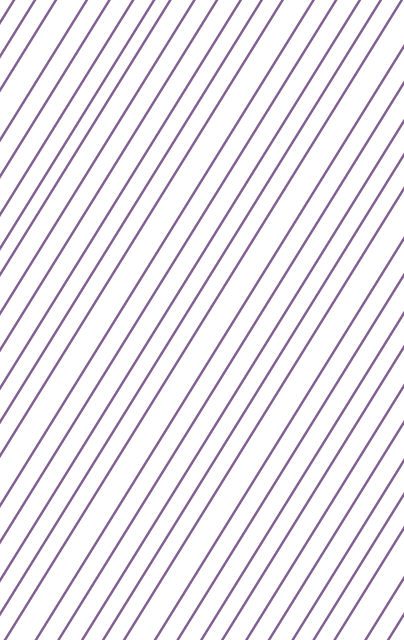
A Shadertoy shader for this pattern:

```glsl
// Thin purple diagonal pinstripes on white, in uneven groups of five.

const float UNITS = 486.0; // design units across the canvas width

// Gap that precedes a stripe, given its group and its place in the group.
float stripeGap(int group, int place) {
    if (group == 1 && place == 4) return 19.5;           // one squeezed gap
    if (place == 0) return group % 4 == 2 ? 29.0 : 37.2; // gap between groups
    if (place == 1) return 27.2;
    return place == 2 ? 28.5 : 25.2;
}

// Horizontal offset from u to the nearest stripe centre.
float stripeOffset(float u) {
    float nearest = UNITS;
    float centre = -76.0;
    for (int group = 0; group < 8; group++) {
        for (int place = 0; place < 5; place++) {
            if (group == 5 && place == 4) continue;      // one missing stripe
            centre += stripeGap(group, place);
            nearest = min(nearest, abs(u - centre));
        }
    }
    return nearest;
}

void mainImage(out vec4 fragColor, in vec2 fragCoord) {
    float pixel = UNITS / iResolution.x;
    vec2 fromTop = vec2(fragCoord.x, iResolution.y - fragCoord.y) * pixel;

    // Slide each point along the slant to the top edge
    float slope = 1.613;
    float u = fromTop.x + fromTop.y / slope;

    // Perpendicular distance, with edges smoothed over one pixel
    float dist = stripeOffset(u) * slope / length(vec2(slope, 1.0));
    float ink = clamp(0.5 + (1.47 - dist) / pixel, 0.0, 1.0);

    vec3 purple = vec3(0.50, 0.37, 0.56);
    fragColor = vec4(mix(vec3(1.0), purple, ink), 1.0);
}
```
